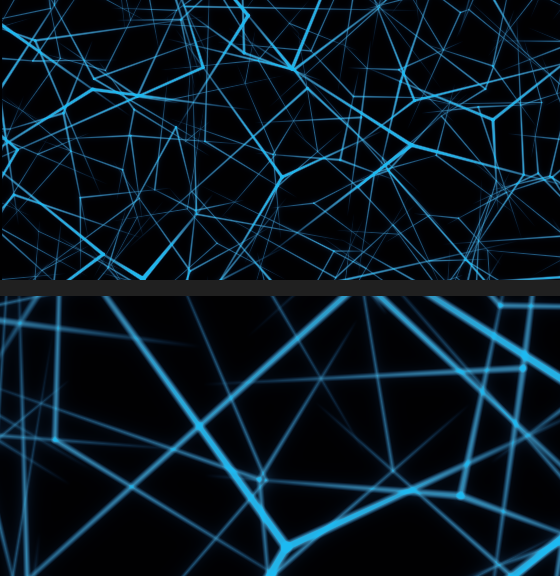
Top, the full canvas; bottom, a detail of the centre.
Write a WebGL 1 fragment shader that draws this background.

```glsl
precision highp float;
// Glowing blue filaments on black: tapered struts that meet in three-way joints.
// Six rotated honeycomb lattices with scattered joints are overlaid; each strut
// starts at its heavier joint, overshoots the lighter one and fades to a point.

uniform vec2 u_resolution;

vec3 hash3(vec2 p) {
    vec3 q = vec3(dot(p, vec2(127.1, 311.7)),
                  dot(p, vec2(269.5, 183.3)),
                  dot(p, vec2(419.2, 371.9)));
    return fract(sin(q) * 43758.545);
}

// Joint of a scattered honeycomb with unit edges: xy = position, z = weight.
vec3 joint(vec2 id, float layer) {
    vec3 h = hash3(id + layer * vec2(37.0, 59.0));
    float side = mod(id.x + id.y, 2.0) < 0.5 ? 0.25 : -0.25;
    vec2 center = id * vec2(0.87, 1.5) + vec2(0.0, side);
    return vec3(center + (h.xy - 0.5) * 0.9, h.z);
}

// Light of one tapered strut between two joints.
float strut(vec2 p, vec3 a, vec3 b, float scale, float layer) {
    vec3 root = a.z > b.z ? a : b;
    vec3 goal = a.z > b.z ? b : a;
    float overshoot = 1.2 + 0.45 * fract(root.z * 17.0 + goal.z * 29.0);
    vec2 axis = (goal.xy - root.xy) * overshoot;
    vec2 rel = p - root.xy;
    float t = clamp(dot(rel, axis) / max(dot(axis, axis), 0.001), 0.0, 1.0);
    float dist = length(rel - axis * t) * scale;

    float weight = mix(0.3, 1.0, root.z * root.z);
    float halfWidth = 0.0102 * pow(0.82, layer) * weight * mix(1.0, 0.25, t);
    float soft = max(0.8 / u_resolution.y, 0.0032);
    float core = 1.0 - smoothstep(halfWidth - soft, halfWidth + soft, dist);
    float glow = 0.14 * exp(-dist / 0.006);
    float fade = (1.0 - t * t * t) * (1.0 - 0.045 * layer) * mix(0.8, 1.0, root.z);
    return max(core, glow) * fade;
}

// Combined light of one lattice.
float lattice(vec2 p, float layer) {
    float scale = 0.44 * pow(0.835, layer);
    float angle = 0.35 + layer * 1.3;
    float c = cos(angle), s = sin(angle);
    vec2 q = mat2(c, s, -s, c) * p / scale + layer * vec2(5.3, 8.7);
    vec2 base = floor(q / vec2(0.87, 1.5));

    float dark = 1.0;
    for (int j = -1; j <= 1; j++) {
        for (int i = -2; i <= 2; i++) {
            vec2 id = base + vec2(float(i), float(j));
            vec3 here = joint(id, layer);
            vec3 right = joint(id + vec2(1.0, 0.0), layer);
            dark *= 1.0 - strut(q, here, right, scale, layer);
            // Only every other joint has an upward strut.
            if (mod(id.x + id.y, 2.0) < 0.5) {
                vec3 above = joint(id + vec2(0.0, 1.0), layer);
                dark *= 1.0 - strut(q, here, above, scale, layer);
            }
        }
    }
    return 1.0 - dark;
}

void main() {
    vec2 p = gl_FragCoord.xy / u_resolution.y;

    float dark = 1.0;
    for (int k = 0; k < 6; k++) {
        dark *= 1.0 - lattice(p, float(k));
    }
    // Narrow black margin along the left side.
    float light = (1.0 - dark) * smoothstep(0.005, 0.010, p.x);

    // Black through deep and steel blue to vivid cyan.
    vec3 ramp = vec3(0.26, 0.62, 0.78) * pow(vec3(light), vec3(1.2, 1.05, 0.9));
    vec3 color = vec3(0.002, 0.003, 0.008) + ramp;
    color = mix(color, vec3(0.11, 0.73, 0.95), smoothstep(0.75, 1.0, light));
    gl_FragColor = vec4(color, 1.0);
}
```
